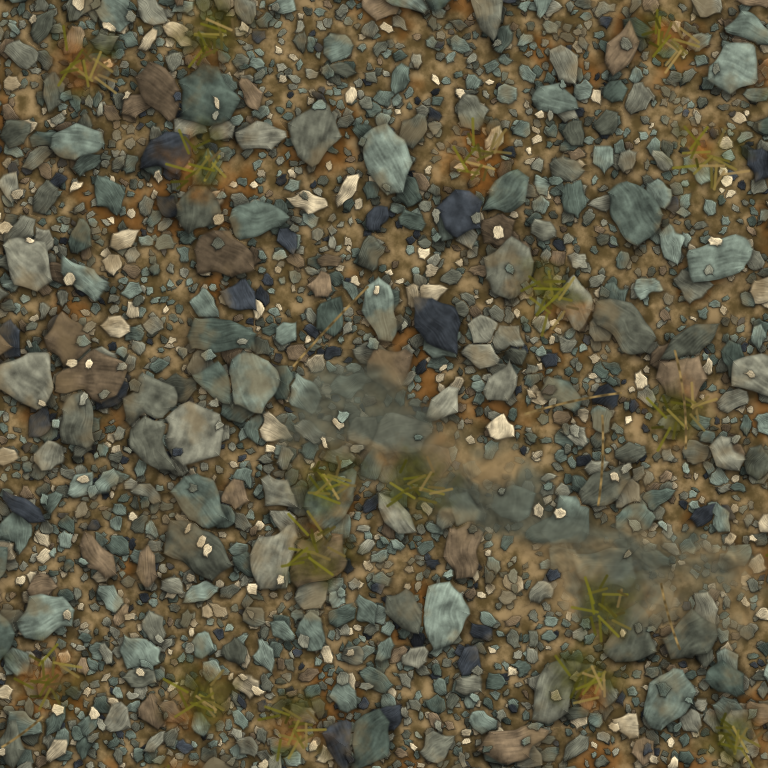
Give the GLSL for this texture, as a Shadertoy shader.

```glsl
// Weathered gravel: angular grey-green stones of several sizes pressed into sandy soil.
// Jittered cells of random convex polygons are laid from grit up to large stones,
// then smeared with silt and dressed with grass tufts, twigs and pale pebbles.
#define SOIL_DARK   vec3(0.36, 0.30, 0.18)
#define SOIL_LIGHT  vec3(0.64, 0.54, 0.38)
#define STONE_DARK  vec3(0.30, 0.31, 0.265)
#define STONE_LIGHT vec3(0.56, 0.55, 0.475)
#define SLATE       vec3(0.20, 0.215, 0.23)
#define BROWN_ROCK  vec3(0.43, 0.37, 0.29)
#define CREAM       vec3(0.76, 0.70, 0.57)
#define RUST        vec3(0.50, 0.31, 0.13)
#define GRASS       vec3(0.36, 0.35, 0.10)
#define STRAW       vec3(0.55, 0.46, 0.29)
#define CREVICE     0.62
const float TAU = 6.28319;
const vec2 LIGHT = vec2(0.5, 0.866);

vec2 hash2(vec2 p) {
    vec3 q = fract(p.xyx * vec3(0.1031, 0.1030, 0.0973));
    q += dot(q, q.yzx + 33.33);
    return fract((q.xx + q.yz) * q.zy);
}
float noise(vec2 p) {
    vec2 i = floor(p), f = fract(p);
    f = f * f * (3.0 - 2.0 * f);
    return mix(mix(hash2(i).x, hash2(i + vec2(1, 0)).x, f.x),
               mix(hash2(i + vec2(0, 1)).x, hash2(i + 1.0).x, f.x), f.y);
}
float fbm(vec2 p) {
    float sum = 0.0, amp = 0.53;
    for (int i = 0; i < 4; i++, amp *= 0.5) {
        sum += amp * noise(p);
        p = mat2(1.6, 1.2, -1.2, 1.6) * p + 7.3;
    }
    return sum;
}
vec2 heading(float turn) { return vec2(cos(TAU * turn), sin(TAU * turn)); }
float segment(vec2 p, vec2 a, vec2 b) {
    vec2 d = b - a;
    return length(p - a - d * clamp(dot(p - a, d) / dot(d, d), 0.0, 1.0));
}
// Sand gathers towards the upper right
float sandiness(vec2 uv) {
    return smoothstep(0.4, 1.05, 0.5 * uv.x + 0.22 * uv.y + 0.5 * noise(uv * 4.5));
}
vec3 stonePigment(vec2 pick, float pale) {
    if (pick.y > 1.0 - pale) return CREAM * (0.85 + 0.3 * pick.x);
    if (pick.y > 0.84) return BROWN_ROCK * (0.8 + 0.4 * pick.x);
    if (pick.y < 0.07) return SLATE * (0.8 + 0.5 * pick.x);
    return mix(STONE_DARK, STONE_LIGHT, pick.x) * mix(vec3(1), vec3(0.9, 1, 1.04), step(0.5, fract(pick.x * 7.0)));
}
// One layer of polygon stones: nearest wins, close neighbours leave a crack
void layStones(inout vec3 col, vec2 uv, float cells, float cover, float pale, float seed) {
    vec2 p = uv * cells + seed, slope = vec2(0), pick = vec2(0), face = vec2(0);
    p += 0.16 * (vec2(noise(p * 3.0), noise(p * 3.0 + 40.0)) - 0.5);
    float nearest = 1.0, second = 1.0;
    for (int n = 0; n < 9; n++) {
        vec2 cell = floor(p) + vec2(n % 3 - 1, n / 3 - 1), id = cell + seed;
        if (hash2(id).x > cover * (1.0 - 0.4 * sandiness((cell + 0.5 - seed) / cells))) continue;
        vec2 shape = hash2(id + 17.0), axis = heading(shape.x), normal = vec2(0);
        mat2 turn = mat2(axis.x, axis.y, -axis.y, axis.x);
        float squash = 1.0 + 0.8 * shape.y, radius = mix(0.34, 0.58, hash2(id + 71.0).x), d = -1.0;
        vec2 q = turn * (p - cell - 0.5 - 0.7 * (hash2(id + 53.0) - 0.5)) * vec2(1, squash);
        for (int k = 0; k < 7; k++) {
            vec2 h = hash2(cell * 1.7 + float(k) * 9.1 + seed);
            vec2 dir = heading((float(k) + 0.8 * h.x) / 7.0);
            float side = dot(q, dir) - radius * (0.78 + 0.34 * h.y);
            if (side > d) { d = side; normal = dir; }
        }
        d /= sqrt(squash);
        second = min(second, max(d, nearest));
        if (d < nearest) {
            nearest = d; slope = normal * turn;
            pick = hash2(id + 91.0); face = q + cell * 3.0;
        }
    }
    float edge = max(nearest, 0.5 * (nearest - second) + 0.02);
    float blur = 1.2 * cells / iResolution.y, facing = dot(slope, LIGHT);
    col *= 1.0 - CREVICE * exp(-9.0 * max(edge, 0.0)) * (0.72 - 0.28 * facing);
    // Beveled rim, mottled and scratched face, dusting of soil
    vec3 stone = stonePigment(pick, pale) * (0.52 + 0.78 * fbm(uv * 75.0 + pick * 50.0)
        + 0.22 * noise(face * vec2(5, 22)) + 0.26 * facing * smoothstep(-0.16, 0.0, edge));
    stone *= 1.0 - 0.28 * smoothstep(-0.06, 0.02, edge);
    stone = mix(stone, SOIL_LIGHT * 0.82, 0.5 * smoothstep(0.5, 0.75, fbm(uv * 24.0 + 5.0)));
    col = mix(col, stone, 1.0 - smoothstep(-blur, blur, edge));
}
// Olive blades fanning out of sparse, stained patches
void growTufts(inout vec3 col, vec2 uv, float px) {
    for (int n = 0; n < 9; n++) {
        vec2 cell = floor(uv * 6.0) + vec2(n % 3 - 1, n / 3 - 1);
        vec2 q = uv - (cell + 0.2 + 0.6 * hash2(cell + 3.0)) / 6.0;
        if (hash2(cell + 29.0).x > 0.5 || length(q) > 0.09) continue;
        float stain = 1.0 - smoothstep(0.0, 0.07, length(q) + 0.07 * (fbm(uv * 35.0) - 0.4));
        vec3 earth = mix(GRASS * 0.65, RUST, smoothstep(0.4, 0.65, noise(uv * 22.0)));
        col = mix(col, earth * (0.5 + fbm(uv * 90.0)), 0.75 * stain);
        for (int k = 0; k < 16; k++) {
            vec2 h = hash2(cell * 5.0 + float(k) * 3.7), g = hash2(cell * 7.0 + float(k) * 5.3);
            vec2 root = 0.045 * (g - 0.5), tip = root + (0.012 + 0.025 * h.y) * heading(h.x);
            float blade = 1.0 - smoothstep(0.0, 0.0014 + px, segment(q, root, tip) - 0.0004);
            col = mix(col, mix(GRASS, STRAW, g.x * g.x) * (0.6 + 0.7 * h.y), 0.8 * blade);
        }
    }
}
void mainImage(out vec4 fragColor, in vec2 fragCoord) {
    vec2 uv = fragCoord / iResolution.y;
    float px = 1.0 / iResolution.y;
    // Sandy soil with rust stains
    vec3 col = mix(SOIL_DARK, SOIL_LIGHT, smoothstep(0.2, 0.8, fbm(uv * 70.0)));
    col = mix(col, RUST, 0.65 * smoothstep(0.58, 0.75, fbm(uv * 11.0 + 20.0)));
    // Stones, doubling in size from grit to cobbles
    for (float k = 0.0; k < 4.0; k++)
        layStones(col, uv, 78.0 * pow(0.55, k), 0.62 - 0.03 * k, 0.12 - 0.04 * k, 5.0 + 26.0 * k);
    // Smooth silt smeared across the stones
    vec2 swirl = uv * 16.0 + 1.5 * fbm(uv * 9.0);
    float silt = segment(uv, vec2(0.43, 0.46), vec2(0.92, 0.18)) + 0.32 * (fbm(uv * 8.0) - 0.5);
    vec3 mud = mix(STONE_DARK * 1.1, SOIL_LIGHT * 0.85, smoothstep(0.35, 0.75, fbm(swirl)));
    mud *= 1.0 + 1.3 * (fbm(swirl * 1.6) - fbm(swirl * 1.6 + 0.25 * LIGHT));
    col = mix(col, mud, 0.8 - 0.8 * smoothstep(0.0, 0.08, silt));
    // Loose pebbles, plants and bent twigs on top
    layStones(col, uv, 62.0, 0.07, 0.35, 131.0);
    growTufts(col, uv, px);
    for (float k = 0.0; k < 6.0; k++) {
        vec2 h = hash2(vec2(k * 4.3, 11)), a = heading(hash2(vec2(k, 37)).x);
        vec2 q = mat2(a.x, a.y, -a.y, a.x) * (uv - h), reach = vec2(0.03 + 0.07 * h.y, 0);
        q.y += 3.0 * q.x * q.x * (h.x - 0.5);
        float twig = smoothstep(-px, px, segment(q, -reach, reach) - 0.0016);
        col = mix(STRAW * (0.6 + 0.6 * noise(q * 200.0)), col, twig);
    }
    fragColor = vec4(col, 1);
}
```
